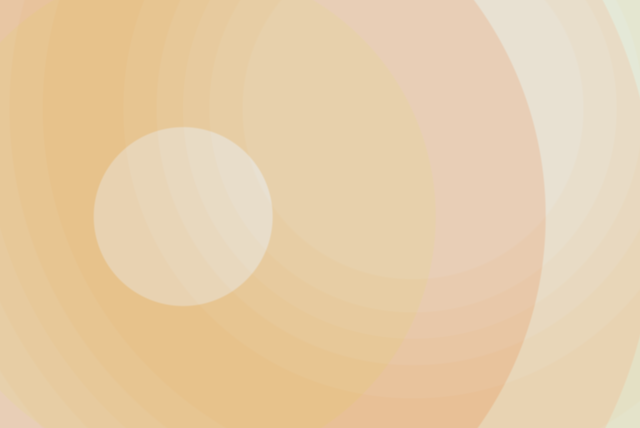
A Shadertoy shader for this background:

```glsl
// Warm concentric discs crossed by soft, stepped rings of light.

#define DISC_CENTER vec2(0.428, 0.494)
#define GLOW_CENTER vec2(0.965, 0.746)
#define GLOW_CREST 0.299
#define GLOW_TROUGH 0.771
#define GLOW_STEPS 5.0
#define GLOW_TINT vec3(0.0, 0.055, 0.125)
#define EDGE_SOFTNESS 0.003

const float PI = 3.14159265;
const int DISC_COUNT = 4;

// Discs from the largest to the smallest
const float discRadius[DISC_COUNT] = float[](1.103, 0.847, 0.590, 0.209);
const vec3 discColor[DISC_COUNT] = vec3[](
    vec3(0.910, 0.827, 0.698),
    vec3(0.910, 0.753, 0.588),
    vec3(0.906, 0.761, 0.545),
    vec3(0.910, 0.824, 0.694));
const vec3 outerColor = vec3(0.896, 0.878, 0.767);

// Floor with a narrow ramp just before each step
float softFloor(float value, float ramp) {
    return floor(value) + smoothstep(1.0 - ramp, 1.0, fract(value));
}

// Banded radial wave: flat and bright inside the crest, dark at the trough
float steppedGlow(vec2 p) {
    float d = max(distance(p, GLOW_CENTER), GLOW_CREST);
    float wave = cos(PI * (d - GLOW_CREST) / (GLOW_TROUGH - GLOW_CREST));
    float level = 0.5 * GLOW_STEPS * (wave + 1.0) + 0.5;
    float ramp = clamp(2.0 * fwidth(level), 0.02, 0.5);
    return softFloor(level, ramp) / GLOW_STEPS;
}

void mainImage(out vec4 fragColor, in vec2 fragCoord) {
    vec2 p = fragCoord / iResolution.y;
    float soft = max(EDGE_SOFTNESS, 1.0 / iResolution.y);

    // Stack the discs
    float d = distance(p, DISC_CENTER);
    vec3 color = outerColor;
    for (int i = 0; i < DISC_COUNT; i++) {
        float cover = 1.0 - smoothstep(-soft, soft, d - discRadius[i]);
        color = mix(color, discColor[i], cover);
    }

    // Lay the light over them
    color += GLOW_TINT * steppedGlow(p);
    fragColor = vec4(color, 1.0);
}
```
